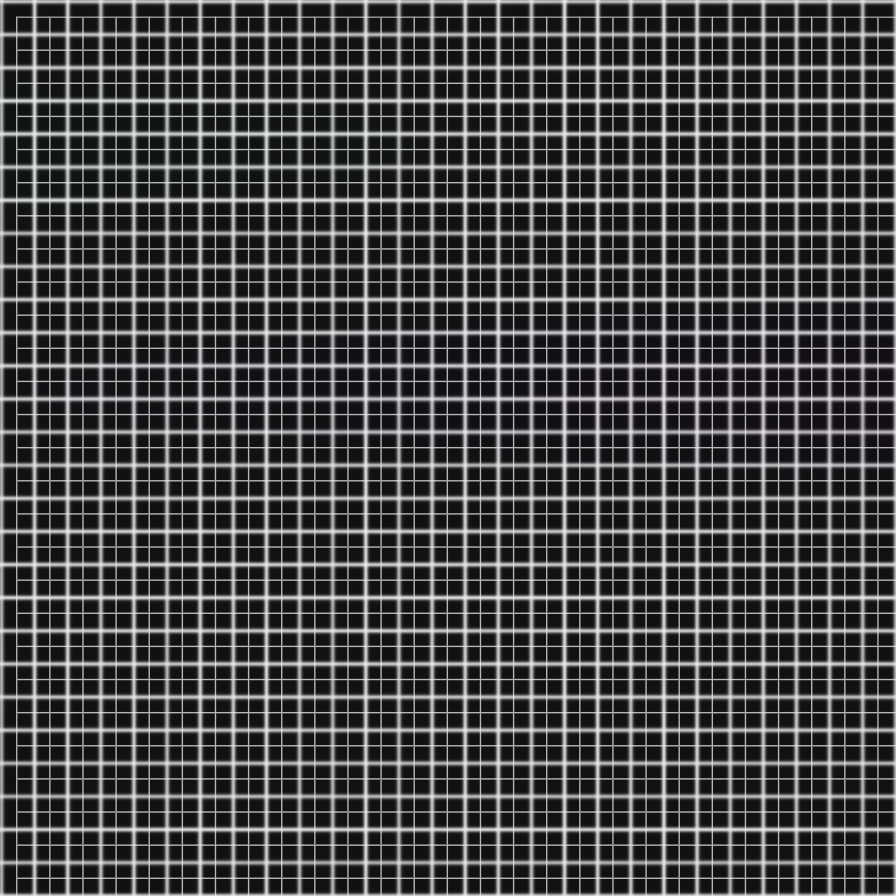
A WebGL 1 fragment shader for this pattern:

```glsl
precision highp float;

// A dark sheet ruled 27 by 27 with soft glowing lines, each cell split by hairlines.
// Distances to repeated lines give the strokes; a hash varies their brightness
// and broad bands tint the sheet faintly green, violet and warm.

uniform vec2 u_resolution;

const float REPEATS = 27.05;                   // cells per canvas side
const float GRID_OFFSET = 0.045;               // first line inset, in cells
const vec2 HAIR_POSITION = vec2(0.46, 0.47);   // hairline place within a cell
const float HAIR_WIDTH = 0.042;                // in cells
const float GLOW_SIGMA = 0.051;                // in cells
const float GLOW_STRENGTH = 0.84;
const float HAIR_STRENGTH = 0.75;
const float BACKGROUND = 0.066;
const float LINE_WHITE = 0.93;

float hash(vec2 p) {
  return fract(sin(dot(p, vec2(127.1, 311.7))) * 43758.5453);
}

float valueNoise(vec2 p) {
  vec2 i = floor(p);
  vec2 f = fract(p);
  f = f * f * (3.0 - 2.0 * f);
  float low = mix(hash(i), hash(i + vec2(1.0, 0.0)), f.x);
  float high = mix(hash(i + vec2(0.0, 1.0)), hash(i + vec2(1.0, 1.0)), f.x);
  return mix(low, high, f.y);
}

// Signed distance to the nearest line at integer coordinates.
float lineDistance(float x) {
  return fract(x + 0.5) - 0.5;
}

// Soft line whose brightness differs per line and drifts along its length.
float glowLine(float across, float along, float seed) {
  float d = lineDistance(across);
  float id = floor(across + 0.5);
  float level = mix(0.86, 1.08, hash(vec2(id, seed)));
  level *= mix(0.96, 1.03, valueNoise(vec2(along * 0.4, id + seed)));
  return GLOW_STRENGTH * level * exp(-0.5 * d * d / (GLOW_SIGMA * GLOW_SIGMA));
}

// Crisp line, box filtered over one pixel.
float hairLine(float across, float position, float pixel) {
  float d = abs(lineDistance(across - position));
  float halfWidth = 0.5 * HAIR_WIDTH;
  float covered = min(d + 0.5 * pixel, halfWidth) - max(d - 0.5 * pixel, -halfWidth);
  return HAIR_STRENGTH * clamp(covered / pixel, 0.0, 1.0);
}

float screenBlend(float a, float b) {
  return 1.0 - (1.0 - a) * (1.0 - b);
}

float band(float x, float center, float width) {
  float d = (x - center) / width;
  return exp(-d * d);
}

// Faint colour cast, with uv.y measured downwards.
vec3 colourCast(vec2 uv) {
  float green = band(uv.y, 0.17, 0.16) * mix(1.0, 0.6, uv.x);
  float violet = band(uv.y, 0.43, 0.13) * mix(0.5, 1.0, uv.x);
  float warm = band(uv.y, 0.80, 0.18) * band(uv.x, 0.35, 0.35);
  return green * vec3(-0.006, 0.009, 0.000)
       + violet * vec3(0.006, -0.010, 0.014)
       + warm * vec3(0.004, 0.002, -0.005);
}

void main() {
  vec2 uv = gl_FragCoord.xy / u_resolution;
  uv.y = 1.0 - uv.y;
  vec2 cell = uv * REPEATS - GRID_OFFSET;
  vec2 pixel = REPEATS / u_resolution;

  // Main grid
  float glow = screenBlend(glowLine(cell.x, cell.y, 3.0),
                           glowLine(cell.y, cell.x, 17.0));

  // Hairlines begin at the first crossing, leaving a plain top and left margin
  float hair = max(hairLine(cell.x, HAIR_POSITION.x, pixel.x),
                   hairLine(cell.y, HAIR_POSITION.y, pixel.y));
  vec2 start = HAIR_POSITION - 0.5 * HAIR_WIDTH;
  vec2 inside = clamp((cell - start) / pixel + 0.5, 0.0, 1.0);
  hair *= inside.x * inside.y;

  float light = screenBlend(glow, hair);
  vec3 colour = vec3(mix(BACKGROUND, LINE_WHITE, light));
  colour += colourCast(uv);
  gl_FragColor = vec4(clamp(colour, 0.0, 1.0), 1.0);
}
```
